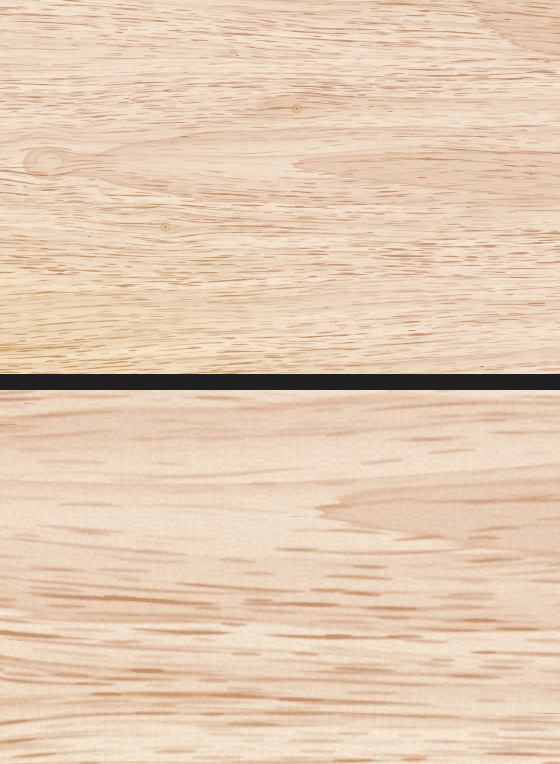
Top, the full canvas; bottom, a detail of the centre.
Write a Shadertoy shader that draws this texture.

```glsl
// Pale planed wood: cathedral grain, pink heartwood, small knots and fine pore flecks.

float hash(vec2 p) {
    return fract(sin(dot(p, vec2(127.1, 311.7))) * 43758.55);
}

// Layered sines stretched along the grain, roughly -1 to 1
float waves(vec2 p, float freq) {
    float sum = 0.0, amp = 0.5;
    for (float i = 1.0; i < 5.0; i++) {
        sum += amp * sin(p.y * freq + 1.7 * sin(p.x * (1.2 + i * 0.8) + p.y * 9.0 + i * 2.3) + i * 4.1);
        freq *= 1.83;
        amp *= 0.66;
    }
    return sum;
}

// Cellular pores: one tapered stroke per cell, rows shifted at random
float pores(vec2 p, vec2 cell, float seed, float stretch, float soft) {
    float row = floor(p.y / cell.y);
    float along = p.x / cell.x + 9.0 * hash(vec2(row, seed));
    vec2 id = vec2(floor(along), row + seed * 57.0);
    float span = mix(0.4, 0.98, hash(id));
    float u = (fract(along) - 0.5 - (hash(id + 3.1) - 0.5) * (1.0 - span)) * 2.0 / span;
    float v = (fract(p.y / cell.y) - 0.5 - (hash(id + 5.7) - 0.5) * 0.55) * cell.y;
    v += 0.006 * cell.x * sin(u * 2.0 + id.x);
    float taper = max(1.0 - u * u, 0.0);
    float thick = 0.0014 * taper;
    float line = 1.0 - smoothstep(thick - soft, thick + soft, abs(v) / stretch);
    float strength = hash(id + 8.3);
    return line * smoothstep(0.0, 0.5, taper) * strength * strength;
}

// Spread the grain around a knot
float bend(vec2 p, vec2 knot, vec2 size) {
    vec2 d = p - knot;
    return 0.65 * d.y * exp(-dot(d / size, d / size));
}

// Tiny knot: x = brown ring and pith, y = halo
vec2 knotMarks(vec2 p, vec2 knot) {
    float r = length((p - knot) * vec2(0.9, 1.0));
    float ring = exp(-pow((r - 0.010) / 0.0025, 2.0)) * 0.4 + exp(-r * r / 0.000012);
    return vec2(ring, exp(-r * r / 0.0003));
}

void mainImage(out vec4 fragColor, in vec2 fragCoord) {
    vec2 p = fragCoord / iResolution.y;
    p.x *= 1.5 * iResolution.y / iResolution.x;
    float soft = 0.0022;
    vec2 upperKnot = vec2(0.795, 0.709), lowerKnot = vec2(0.443, 0.393), eye = vec2(0.127, 0.564);

    // Grain coordinate: tilted planks, flow around the cathedral and the knots
    float top = step(0.844, p.y), bottom = 1.0 - step(0.258, p.y);
    float coneWidth = 0.105 * (1.0 - exp(-5.0 * max(p.x - 0.2, 0.0)));
    float q = (p.y - 0.558) / 0.15;
    float g = p.y - 0.75 * coneWidth * q * exp(-q * q);
    g -= bend(p, upperKnot, vec2(0.10, 0.045));
    g -= bend(p, lowerKnot, vec2(0.09, 0.045));
    g -= bend(p, eye, vec2(0.10, 0.065));
    g += 0.004 * sin(p.x * 7.0 + p.y * 16.0);
    float stretch = clamp(dFdy(g) * iResolution.y, 0.35, 1.3);
    g += p.x * (0.055 * top - 0.05 * bottom);
    vec2 grain = vec2(p.x, g);

    // Broad bands and growth rings, sharp on one side
    float tone = 0.27 + 0.22 * waves(grain, 34.0) + 0.06 * waves(grain + 3.0, 240.0);
    float phase = g * 19.0 + 0.5 * sin(g * 31.0 + p.x) + 0.25 * sin(p.x * 3.1 + g * 11.0) + top * 0.4;
    float f = fract(phase);
    float ring = pow(f, 5.0) * (1.0 - smoothstep(0.96, 1.0, f));
    tone += ring * (0.55 + 0.3 * sin(p.x * 4.0 + floor(phase) * 2.4));
    vec3 color = mix(vec3(0.964, 0.911, 0.845), vec3(0.885, 0.77, 0.665), clamp(tone, 0.0, 1.0));

    // Outer cathedral: eye, neck and an opening cone, pink inside the rim
    float neck = 0.048 * smoothstep(0.08, 0.16, p.x) - 0.02;
    float cone = coneWidth - 0.03 * (1.0 - smoothstep(0.18, 0.27, p.x));
    float inside = max(cone, neck) - abs(p.y - 0.556) + 0.003 * sin(p.x * 23.0 + 1.0);
    inside = max(inside, 0.042 * (1.0 - length((p - eye) / vec2(0.062, 0.042))));
    float rightFade = 1.0 - 0.4 * smoothstep(0.3, 1.1, p.x);
    float pink = smoothstep(-0.004, 0.004, inside) * exp(-max(inside, 0.0) * 20.0) * rightFade;
    float rim = exp(-pow(inside / 0.003, 2.0)) * 0.45 * rightFade;
    float eyeRing = length((p - eye - vec2(0.005, 0.004)) / vec2(0.038, 0.025));
    rim += 0.4 * exp(-pow((eyeRing - 1.0) / 0.10, 2.0)) * smoothstep(-0.03, 0.03, p.y - eye.y + 0.01);

    // Inner tongue and corner heartwood with frayed ends
    float fray = 0.009 * sin(p.y * 310.0 + 2.0 * sin(p.y * 97.0)) + 0.006 * sin(p.y * 730.0);
    float reach = max(p.x - 0.79 + fray, 0.0);
    float tongue = 0.074 * sqrt(reach) - abs(p.y - 0.562 + 0.045 * reach);
    float corner = 0.22 * (1.0 - length((p + vec2(fray, 0.0) - vec2(1.55, 1.05)) / vec2(0.30, 0.20)));
    float heart = smoothstep(-0.003, 0.003, tongue) * step(0.001, reach) * (1.0 - 0.4 * reach);
    heart = max(heart, 0.85 * smoothstep(-0.003, 0.003, corner));
    rim += 0.5 * exp(-pow(tongue / 0.003, 2.0)) * step(0.001, reach);
    rim += 0.7 * exp(-pow(corner / 0.004, 2.0));
    color = mix(color, vec3(0.895, 0.775, 0.68), clamp(max(pink, heart), 0.0, 1.0) * 0.85);
    color = mix(color, vec3(0.81, 0.62, 0.48), clamp(rim, 0.0, 1.0) * 0.75);

    // Warm yellow cast toward the lower left
    float yellow = exp(-dot(p * vec2(1.0, 2.2), p * vec2(1.0, 2.2)) * 1.6);
    color *= mix(vec3(1.0), vec3(1.0, 0.985, 0.93), yellow);

    // Pore flecks from short dashes to long hairlines, denser in some bands
    float flecks = 0.0;
    for (float i = 0.0; i < 5.0; i++) {
        vec2 cell = vec2(0.06, 0.0095) * vec2(pow(1.6, i), 1.0 + 0.25 * i);
        flecks += pores(grain + i * 0.37, cell, i + 1.0, stretch, soft);
    }
    float density = 0.68 + 0.3 * sin(g * 27.0 + 1.5 * sin(p.x * 3.0)) + 0.3 * yellow;
    density += 0.25 * exp(-pow((p.y - 0.33) / 0.06, 2.0));
    vec3 fleckColor = mix(vec3(0.77, 0.55, 0.41), vec3(0.79, 0.60, 0.37), yellow);
    color = mix(color, fleckColor, clamp(flecks * density, 0.0, 0.9));
    float dark = smoothstep(0.70, 0.95, pores(grain + 5.3, vec2(0.075, 0.014), 9.0, stretch, soft));
    color = mix(color, vec3(0.50, 0.31, 0.24), dark * 0.7);

    // Small knots, plank seams and fine speckle
    vec2 marks = knotMarks(p, upperKnot) + knotMarks(p, lowerKnot);
    color = mix(color, vec3(0.90, 0.77, 0.60), min(marks.y, 1.0) * 0.7);
    color = mix(color, vec3(0.68, 0.46, 0.27), min(marks.x, 1.0) * 0.7);
    float seam = exp(-pow((p.y - 0.844) / 0.002, 2.0)) + exp(-pow((p.y - 0.258) / 0.002, 2.0));
    color -= seam * vec3(0.025, 0.04, 0.05);
    color += 0.034 * (hash(floor(p * 420.0)) - 0.5);
    fragColor = vec4(color, 1.0);
}
```
